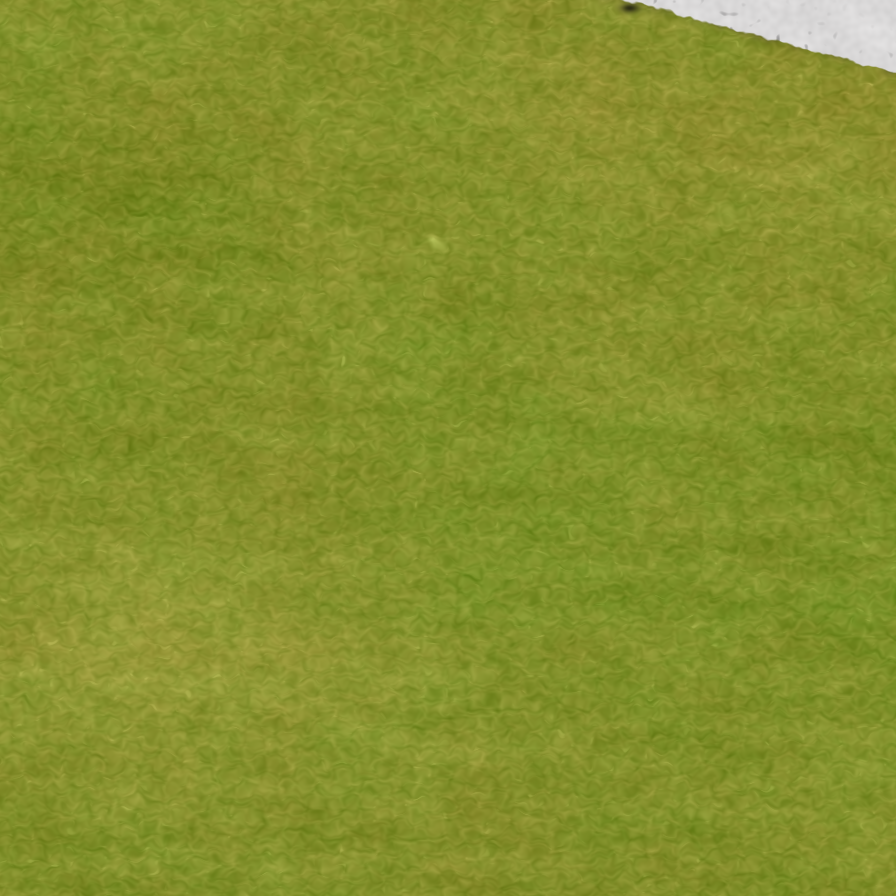
A Shadertoy shader for this texture:

```glsl
const vec3 GRASS_DARK = vec3(0.458, 0.510, 0.118);
const vec3 GRASS_LIGHT = vec3(0.582, 0.622, 0.228);
const vec3 DRY_TINT = vec3(0.030, -0.008, 0.008);
const vec3 FLECK_TINT = vec3(0.085, 0.080, 0.075);
const vec3 PAVING = vec3(0.855, 0.850, 0.850);
const vec3 SOIL = vec3(0.30, 0.30, 0.13);

const vec2 PATCH_FREQ = vec2(2.6, 4.2);
const vec2 STREAK_FREQ = vec2(5.0, 27.0);
const vec2 CLUMP_FREQ = vec2(24.0, 34.0);
const vec2 TUFT_FREQ = vec2(62.0, 96.0);
const vec2 BLADE_FREQ = vec2(115.0, 185.0);
const float STREAK_SLOPE = 0.10;
const float TONE_MEAN = 0.47;
const float EDGE_START = 0.695;
const float EDGE_SLOPE = 0.266;

// Integer hash giving a value from 0 to 1
float hash(vec2 cell) {
    uvec2 q = uvec2(ivec2(cell) + 4096);
    uint h = q.x * 1597334677u ^ q.y * 3812015801u;
    h = (h ^ (h >> 15)) * 2246822519u;
    h = (h ^ (h >> 13)) * 3266489917u;
    return float((h ^ (h >> 16)) >> 8) / 16777216.0;
}

float cornerSlope(vec2 cell, vec2 offset) {
    float angle = 6.2831853 * hash(cell);
    return dot(vec2(cos(angle), sin(angle)), offset);
}

// Gradient noise, roughly -0.7 to 0.7
float noise(vec2 p) {
    vec2 cell = floor(p), f = p - cell;
    vec2 w = f * f * f * (f * (f * 6.0 - 15.0) + 10.0);
    vec2 e = vec2(1.0, 0.0);
    return mix(mix(cornerSlope(cell, f), cornerSlope(cell + e.xy, f - e.xy), w.x),
               mix(cornerSlope(cell + e.yx, f - e.yx), cornerSlope(cell + e.xx, f - e.xx), w.x), w.y);
}

float blob(vec2 p, vec2 center, vec2 radius) {
    vec2 d = (p - center) / radius;
    return exp(-dot(d, d));
}

// Broad light and shade across the lawn
float lawnShade(vec2 p) {
    vec2 along = vec2(p.x, p.y + STREAK_SLOPE * p.x);
    float shade = 0.26 * noise(p * PATCH_FREQ + 7.3);
    shade += 0.30 * noise(along * STREAK_FREQ + 31.7);
    shade += 0.13 * noise(along * STREAK_FREQ * 2.1 + 53.1);
    shade -= 0.30 * blob(p, vec2(0.08, 0.78), vec2(0.30, 0.12));
    shade -= 0.13 * blob(p, vec2(0.95, 0.38), vec2(0.28, 0.20));
    shade += 0.24 * blob(p, vec2(0.12, 0.26), vec2(0.30, 0.16));
    shade += 0.12 * blob(p, vec2(0.62, 0.88), vec2(0.30, 0.10));
    return shade;
}

// Yellowed areas are positive, lush ones negative
float dryness(vec2 p) {
    float dry = 0.9 * noise(p * vec2(4.0, 7.0) + 91.3) + 0.9 * noise(p * CLUMP_FREQ * 0.6 + 17.9);
    dry += 0.8 * blob(p, vec2(0.85, 0.88), vec2(0.40, 0.20));
    dry += 0.6 * blob(p, vec2(0.20, 0.28), vec2(0.35, 0.15));
    return dry - 0.7 * blob(p, vec2(0.75, 0.38), vec2(0.45, 0.20));
}

vec3 grass(vec2 p) {
    // Warped noise bends the tufts into short curled strokes
    vec2 warp = vec2(noise(p * 70.0 + 3.1), noise(p * 70.0 + 45.7)) * 0.008;
    vec2 q = p + warp;
    float clump = noise(q * CLUMP_FREQ + 11.2);
    float tuft = noise(q * TUFT_FREQ + 23.4);
    float blade = noise(q * BLADE_FREQ + 61.8);
    float tone = TONE_MEAN + lawnShade(p) + 0.36 * clump + 0.48 * tuft + 0.62 * blade;
    vec3 color = mix(GRASS_DARK, GRASS_LIGHT, tone);
    color += DRY_TINT * (dryness(p) + 0.9 * tuft);

    // Sparse pale blade tips
    float tips = noise(q * BLADE_FREQ * vec2(0.75, 0.95) + 137.5);
    color += FLECK_TINT * smoothstep(0.30, 0.62, tips) * (0.6 + clump);
    // One pale tuft
    return color + FLECK_TINT * 2.0 * blob(q, vec2(0.486, 0.729), vec2(0.009, 0.007));
}

vec3 paving(vec2 p, float depth) {
    float stain = noise(p * vec2(18.0, 30.0)) * 0.04 + noise(p * 110.0) * 0.04;
    float specks = smoothstep(0.28, 0.55, noise(p * 95.0 + 19.0)) * exp(-depth * 45.0);
    return PAVING + stain - 0.28 * specks;
}

void mainImage(out vec4 fragColor, in vec2 fragCoord) {
    vec2 p = fragCoord / iResolution.xy;
    float pixel = 1.0 / iResolution.y;

    // Signed depth inside the paved corner, with a ragged grass border
    float depth = (p.y - 1.0 + EDGE_SLOPE * (p.x - EDGE_START)) / length(vec2(1.0, EDGE_SLOPE));
    depth += 0.004 * noise(p * 65.0 + 5.0) + 0.002 * noise(p * 150.0);
    float softness = max(0.0015, pixel);

    vec3 lawn = grass(p);
    float borderShade = exp(-abs(depth) * 220.0) * (0.3 + 0.5 * noise(p * 60.0 + 71.0));
    lawn = mix(lawn, SOIL, clamp(borderShade, 0.0, 1.0));
    lawn = mix(lawn, SOIL * 0.6, blob(p, vec2(0.703, 0.991), vec2(0.010, 0.005)));

    vec3 color = mix(lawn, paving(p, max(depth, 0.0)), smoothstep(-softness, softness, depth));
    fragColor = vec4(clamp(color, 0.0, 1.0), 1.0);
}
```
